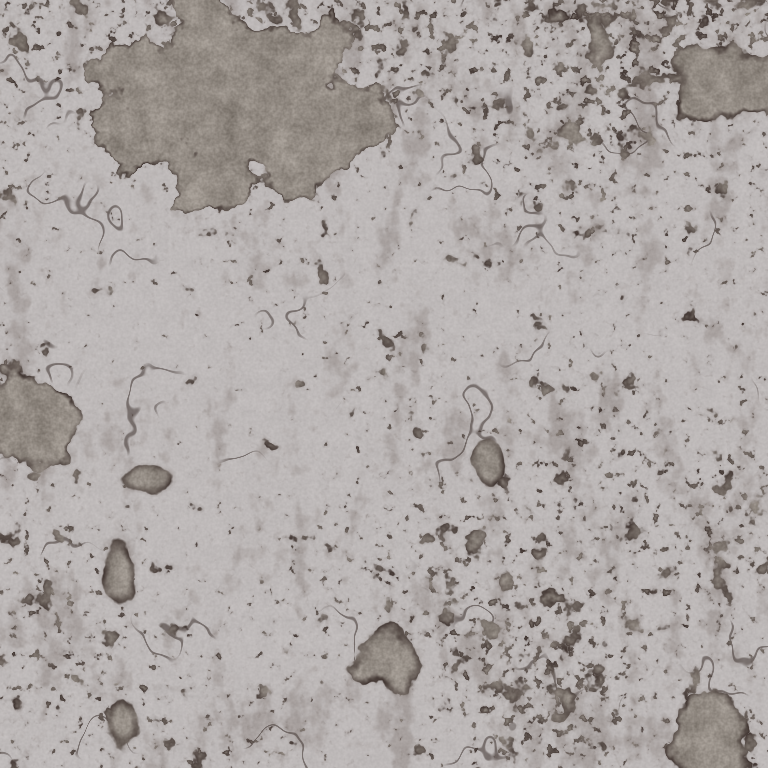
Reproduce this texture procedurally as a Shadertoy shader.

```glsl
#define PLASTER vec3(0.745, 0.727, 0.725)
#define STAIN vec3(0.615, 0.585, 0.575)
#define SUBSTRATE vec3(0.575, 0.545, 0.515)
#define SHADOW vec3(0.25, 0.205, 0.19)
#define FLAKE_SCALE 25.0
#define PIT_SCALE 72.0
#define PIT_THRESHOLD 0.26
#define WEAR_CONTRAST 0.40
#define EDGE_SOFTNESS 0.0013
#define RIM_WIDTH 0.010
#define GRAIN_SCALE 210.0

vec2 hashGradient(vec2 cell) {
    vec3 p = fract(cell.xyx * vec3(0.1031, 0.1030, 0.0973));
    p += dot(p, p.yzx + 33.33);
    float angle = 6.2832 * fract((p.x + p.y) * p.z);
    return vec2(cos(angle), sin(angle));
}

float gradientNoise(vec2 p) {
    vec2 i = floor(p), f = fract(p);
    vec2 u = f * f * f * (f * (f * 6.0 - 15.0) + 10.0);
    vec2 e = vec2(0.0, 1.0);
    float a = dot(hashGradient(i), f);
    float b = dot(hashGradient(i + e.yx), f - e.yx);
    float c = dot(hashGradient(i + e.xy), f - e.xy);
    float d = dot(hashGradient(i + e.yy), f - e.yy);
    return mix(mix(a, b, u.x), mix(c, d, u.x), u.y);
}

float fbm(vec2 p, int octaves) {
    float sum = 0.0, amplitude = 0.5;
    for (int i = 0; i < octaves; i++) {
        sum += amplitude * gradientNoise(p);
        p = mat2(1.6, 1.2, -1.2, 1.6) * p + 17.3;
        amplitude *= 0.5;
    }
    return sum;
}

float bump(vec2 p, vec2 center, vec2 radius) {
    vec2 q = (p - center) / radius;
    return exp(-dot(q, q));
}

// Approximate inside distance of the large areas where plaster has come off
float barePatches(vec2 uv) {
    // Center and radius of each patch
    vec4 patches[9] = vec4[9](
        vec4(0.32, 0.865, 0.19, 0.115), vec4(0.03, 0.45, 0.065, 0.07),
        vec4(0.97, 0.89, 0.09, 0.05), vec4(0.51, 0.14, 0.045, 0.04),
        vec4(0.93, 0.04, 0.06, 0.05), vec4(0.155, 0.26, 0.018, 0.04),
        vec4(0.16, 0.06, 0.022, 0.04), vec4(0.64, 0.40, 0.019, 0.028),
        vec4(0.19, 0.38, 0.036, 0.02));
    float ragged = 1.4 * fbm(uv * 12.0 + 3.7, 5);
    float d = -1.0;
    for (int i = 0; i < 9; i++) {
        vec2 radius = patches[i].zw;
        float inside = 1.0 - length((uv - patches[i].xy) / radius) + ragged;
        d = max(d, inside * min(radius.x, radius.y));
    }
    return d;
}

// How heavily the surface is damaged at a place
float wearAmount(vec2 uv) {
    return 0.35 * gradientNoise(uv * 4.0 + 8.2)
        + 0.25 * smoothstep(0.78, 1.0, uv.y)
        + 0.24 * bump(uv, vec2(0.65, 0.2), vec2(0.2, 0.16))
        + 0.06 * smoothstep(0.4, 0.8, uv.x)
        - 0.28 * bump(uv, vec2(0.28, 0.52), vec2(0.2, 0.22));
}

void mainImage(out vec4 fragColor, in vec2 fragCoord) {
    vec2 uv = fragCoord / iResolution.y;
    float wear = wearAmount(uv);
    float threshold = PIT_THRESHOLD - WEAR_CONTRAST * wear;

    // Damage at three sizes, scaled to canvas distance
    float flakes = (fbm(uv * FLAKE_SCALE + 41.0, 4) - threshold) / FLAKE_SCALE;
    float pits = (fbm(uv * PIT_SCALE + 90.0, 3) - threshold) / (0.5 * PIT_SCALE);
    float damage = max(barePatches(uv), max(flakes, pits));

    // Fine grain, mottling and upright streaks
    float grain = gradientNoise(uv * GRAIN_SCALE)
        + 0.6 * gradientNoise(uv.yx * GRAIN_SCALE * 1.7 + 5.0);
    float mottle = fbm(uv * 45.0 + 12.0, 3);
    float streaks = fbm(uv * vec2(22.0, 8.0) + 60.0, 4);

    // Plaster skin with stains and soft halos around the damage
    float stain = smoothstep(0.02, 0.36, streaks + 0.6 * mottle + 0.3 * wear);
    float halo = 0.35 * smoothstep(-0.005, 0.0, damage);
    vec3 plaster = mix(PLASTER, STAIN, clamp(0.75 * stain + halo, 0.0, 1.0));
    plaster += 0.03 * grain + 0.04 * mottle;

    // Broken hairline cracks
    float ridge = abs(fbm(uv * 5.0 + 23.0, 4));
    float broken = smoothstep(0.08, 0.25, gradientNoise(uv * 9.0 + 31.0) + 0.3 * wear);
    plaster = mix(plaster, SHADOW, 0.55 * broken * (1.0 - smoothstep(0.002, 0.009, ridge)));

    // Grainy substrate, darkened along the broken rim
    vec3 bare = SUBSTRATE + 0.07 * grain + 0.16 * mottle + 0.12 * streaks;
    float rim = 1.0 - smoothstep(0.0, RIM_WIDTH, damage);
    float shade = 0.6 + 1.6 * fbm(uv * 30.0 + 77.0, 2);
    bare = mix(bare, SHADOW, rim * clamp(shade, 0.0, 1.0));

    float exposed = smoothstep(-EDGE_SOFTNESS, EDGE_SOFTNESS, damage);
    fragColor = vec4(clamp(mix(plaster, bare, exposed), 0.0, 1.0), 1.0);
}
```
